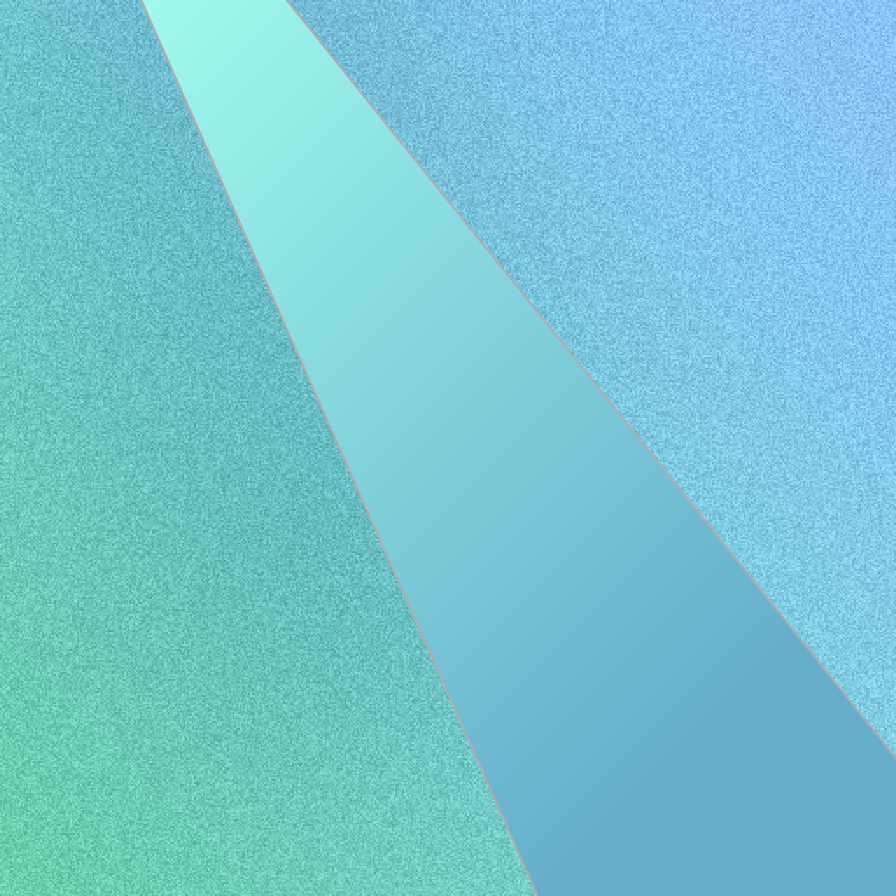
A WebGL 1 fragment shader for this background:

```glsl
precision highp float;
uniform vec2 u_resolution;

const vec3 GREEN = vec3(0.41, 0.81, 0.67);
const vec3 SKY = vec3(0.50, 0.81, 0.88);
const vec3 BLUE = vec3(0.54, 0.76, 0.98);
const vec3 MINT = vec3(0.63, 0.975, 0.925);
const vec3 TEAL = vec3(0.395, 0.685, 0.80);
const vec3 EDGE = vec3(0.70, 0.67, 0.68);

const float GRAIN_CELLS = 512.0;
const float GRAIN_STRENGTH = 0.11;
const float EDGE_HALF_WIDTH = 0.0012;

float hash(vec2 cell) {
  vec3 q = fract(vec3(cell.xyx) * 0.1031);
  q += dot(q, q.yzx + 33.33);
  return fract((q.x + q.y) * q.z);
}

// Signed distance to the line through a and b, positive on its right
float lineSide(vec2 p, vec2 a, vec2 b) {
  vec2 d = normalize(b - a);
  return dot(p - a, vec2(d.y, -d.x));
}

float segmentDistance(vec2 p, vec2 a, vec2 b) {
  vec2 d = b - a;
  float t = clamp(dot(p - a, d) / dot(d, d), 0.0, 1.0);
  return length(p - a - d * t);
}

// Triangular grain centred on zero
float grain(vec2 p, float cells) {
  vec2 cell = floor(p * cells);
  return hash(cell) + hash(cell + 71.7) - 1.0;
}

vec3 backdrop(vec2 p) {
  float s = 0.5 * (p.x + p.y);
  vec3 color = mix(GREEN, SKY, clamp(s / 0.55, 0.0, 1.0));
  color = mix(color, BLUE, clamp((s - 0.55) / 0.45, 0.0, 1.0));
  // Soft shadow behind the beam
  float d = segmentDistance(p, vec2(0.22, 0.95), vec2(0.38, 0.45));
  color -= 0.07 * exp(-10.0 * d * d);
  return color + GRAIN_STRENGTH * grain(p, GRAIN_CELLS);
}

vec3 beam(vec2 p) {
  float t = 0.5 * (p.x + 1.0 - p.y);
  return mix(MINT, TEAL, clamp((t - 0.09) / 0.71, 0.0, 1.0));
}

void main() {
  vec2 p = gl_FragCoord.xy / u_resolution;
  float soft = 0.7 / min(u_resolution.x, u_resolution.y);

  // Beam between two slanted edges, positive inside
  float left = lineSide(p, vec2(0.600, 0.0), vec2(0.1575, 1.0));
  float right = -lineSide(p, vec2(1.0, 0.154), vec2(0.320, 1.0));
  float inside = min(left, right);
  vec3 color = mix(backdrop(p), beam(p), smoothstep(-soft, soft, inside));

  // Thin grey outline
  float outline = 1.0 - smoothstep(-soft, soft, abs(inside) - EDGE_HALF_WIDTH);
  gl_FragColor = vec4(mix(color, EDGE, outline), 1.0);
}
```
